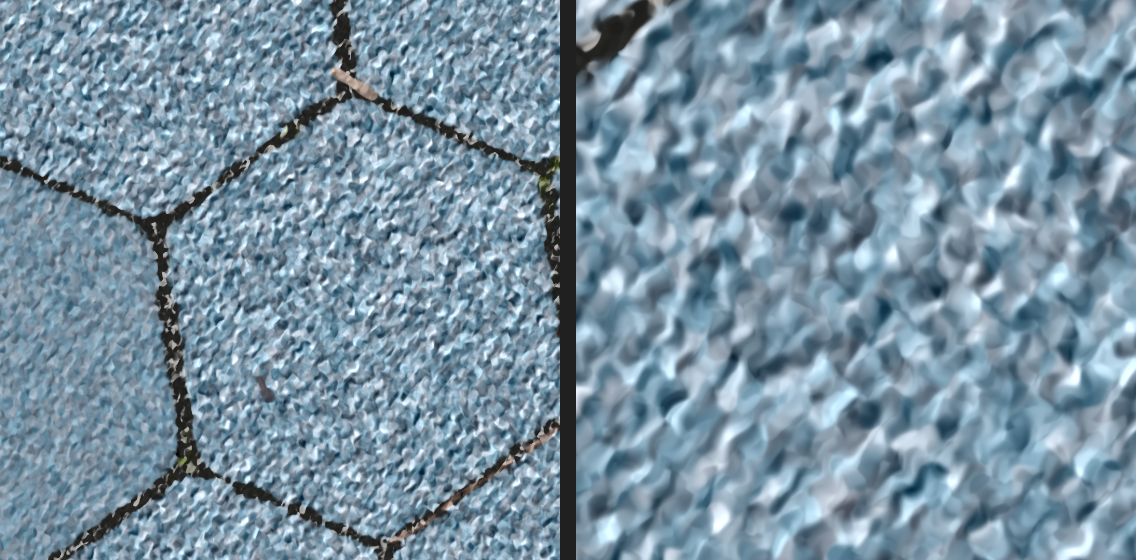
Left: the whole. Right: its middle third, enlarged.
Give the GLSL for this texture, as a three.js fragment shader.

```glsl
// Blue-grey hexagonal stone paving with grainy faces and dark, gritty, mossy joints.
varying vec2 vUv;

// Tile lattice: one tile centre and the steps to its neighbours
const vec2 TILE_CENTRE = vec2(0.656, 0.431);
const vec2 STEP_RIGHT = vec2(0.694, 0.099);
const vec2 STEP_UP = vec2(-0.408, 0.572);
const vec2 SMOOTH_TILE = vec2(-1.0, 0.0);

// Joint half widths for the three edge directions
const vec3 JOINT_HALF = vec3(0.0145, 0.0105, 0.0085);
const float CORNER_SHARPNESS = 115.0;
const float JOINT_WOBBLE = 0.004;
const float JOINT_CRUMBLE = 0.004;

// Grain size in cells per canvas, across and along its lean
const vec2 FINE_GRAIN = vec2(112.0, 76.0);
const vec2 MICRO_GRAIN = vec2(185.0, 150.0);
const vec2 COARSE_GRAIN = vec2(56.0, 42.0);
const float GRAIN_LEAN = 0.42;
const float GRAIN_SOFTNESS = 4.8;
const float GRAIN_CONTRAST = 0.31;

const vec3 STONE = vec3(0.486, 0.586, 0.654);
const vec3 HUE_SHIFT = vec3(0.06, 0.005, -0.012);
const vec3 RIM_LIGHT = vec3(0.68, 0.75, 0.78);
const vec3 SOIL = vec3(0.14, 0.14, 0.135);
const vec3 GRIT = vec3(0.60, 0.59, 0.58);
const vec3 MOSS = vec3(0.24, 0.29, 0.10);
const vec3 TWIG = vec3(0.62, 0.55, 0.51);
const vec3 STRAW = vec3(0.49, 0.40, 0.36);
const vec3 DENT = vec3(0.25, 0.20, 0.22);

vec3 hash3(vec2 p) {
  vec3 k = vec3(dot(p, vec2(127.1, 311.7)), dot(p, vec2(269.5, 183.3)), dot(p, vec2(419.2, 371.9)));
  return fract(sin(k) * 43758.55);
}

// Soft cellular noise: x is the grain tone, y its hue, both about -1 to 1
vec2 speckle(vec2 p) {
  vec2 cell = floor(p);
  vec3 sum = vec3(0.0);
  for (int y = -1; y <= 1; y++) {
    for (int x = -1; x <= 1; x++) {
      vec2 c = cell + vec2(float(x), float(y));
      vec3 h = hash3(c);
      vec2 r = c + h.xy - p;
      float w = exp(-GRAIN_SOFTNESS * dot(r, r));
      sum += w * vec3(h.z * 2.0 - 1.0, fract(h.z * 57.0) * 2.0 - 1.0, 1.0);
    }
  }
  return sum.xy / max(sum.z, 0.0001);
}

float cross2(vec2 a, vec2 b) { return a.x * b.y - a.y * b.x; }

float segment(vec2 p, vec2 a, vec2 b) {
  vec2 ab = b - a;
  return length(p - a - ab * clamp(dot(p - a, ab) / dot(ab, ab), 0.0, 1.0));
}

float spot(vec2 p, vec2 c, float r) { return exp(-dot(p - c, p - c) / (r * r)); }

// Index of the nearest tile centre
vec2 nearestTile(vec2 p) {
  vec2 q = vec2(cross2(p, STEP_UP), cross2(STEP_RIGHT, p)) / cross2(STEP_RIGHT, STEP_UP);
  vec2 best = vec2(0.0);
  float bestDist = 1e5;
  for (int i = 0; i < 4; i++) {
    vec2 id = floor(q) + vec2(mod(float(i), 2.0), floor(float(i) * 0.5));
    float d = length(p - id.x * STEP_RIGHT - id.y * STEP_UP);
    if (d < bestDist) { bestDist = d; best = id; }
  }
  return best;
}

// Signed distance from the tile side along a neighbour step
float sideDist(vec2 p, vec2 n) { return 0.5 * length(n) - abs(dot(p, n)) / length(n); }

void main() {
  // Leaning, warped grain: a relief-like pair of layers broken up by a finer one
  vec2 warped = vUv + 0.006 * sin(vUv.yx * vec2(23.0, 19.0) + vec2(0.4, 1.7));
  warped += 0.0016 * sin(vUv.yx * vec2(210.0, 240.0) + 2.0 * sin(vUv * 130.0));
  float cs = cos(GRAIN_LEAN), sn = sin(GRAIN_LEAN);
  vec2 g = vec2(cs * warped.x - sn * warped.y, sn * warped.x + cs * warped.y);
  vec2 fine = speckle(g * FINE_GRAIN);
  vec2 coarse = speckle(g * COARSE_GRAIN + 31.0);
  float relief = speckle(g * FINE_GRAIN + vec2(0.7, -0.4)).x;
  float micro = speckle(g * MICRO_GRAIN + 77.0).x;
  float tone = 0.95 * fine.x + 0.2 * coarse.x - 0.4 * relief + 0.38 * micro;

  // Tile sides, merged smoothly so that the joints widen at corners
  vec2 p = vUv - TILE_CENTRE;
  vec2 id = nearestTile(p);
  vec2 local = p - id.x * STEP_RIGHT - id.y * STEP_UP;
  vec3 sides = vec3(sideDist(local, STEP_RIGHT), sideDist(local, STEP_UP),
                    sideDist(local, STEP_RIGHT + STEP_UP)) - JOINT_HALF;
  float edge = -log(dot(exp(-CORNER_SHARPNESS * sides), vec3(1.0))) / CORNER_SHARPNESS;
  float wear = coarse.x + 0.5 * sin(vUv.x * 41.0 + 3.0 * sin(vUv.y * 27.0));
  float rough = edge + JOINT_WOBBLE * wear + JOINT_CRUMBLE * tone;

  // Stone face
  float smoothTile = 1.0 - step(0.5, length(id - SMOOTH_TILE));
  float contrast = GRAIN_CONTRAST * (1.0 - 0.45 * smoothTile);
  vec3 color = STONE + tone * contrast + HUE_SHIFT * (fine.y + 0.3 * coarse.y);
  color += 0.07 * smoothstep(0.4, 0.85, fine.x) * (1.0 - smoothTile) - 0.02 * smoothTile;
  color *= 1.0 - 0.15 * exp(-max(rough, 0.0) * 150.0);
  float dent = segment(vUv, vec2(0.463, 0.322), vec2(0.484, 0.286)) + 0.004 * fine.x;
  color = mix(color, DENT, 0.7 * (1.0 - smoothstep(0.003, 0.01, dent)));

  // Pale rim on the left side of each tile
  float rim = exp(-pow((sides.x - 0.001) / 0.003, 2.0)) * step(dot(local, STEP_RIGHT), 0.0);
  color = mix(color, RIM_LIGHT, 0.6 * rim * smoothstep(-0.002, 0.004, edge));

  // Soil, grit and moss in the joints
  vec3 joint = mix(SOIL, GRIT, smoothstep(0.0, 0.85, fine.x - 0.3 * relief + 0.6 * micro));
  joint *= 1.0 + 0.25 * micro;
  float moss = spot(vUv, vec2(0.32, 0.19), 0.035) + spot(vUv, vec2(0.99, 0.685), 0.04)
             + spot(vUv, vec2(0.515, 0.757), 0.022);
  joint = mix(joint, MOSS * (1.0 + tone), 0.8 * min(moss, 1.0) * smoothstep(-0.3, 0.5, fine.y));
  color = mix(joint, color, smoothstep(-0.004, 0.003, rough));

  // Dry straw and a twig lying in the joints
  float straw = segment(vUv + 0.003 * sin(vUv.yx * 60.0), vec2(0.705, 0.03), vec2(1.0, 0.238));
  float strawMask = (1.0 - smoothstep(0.002, 0.007, straw)) * smoothstep(-0.6, 0.3, wear);
  color = mix(color, STRAW * (1.0 + 0.8 * tone), 0.8 * strawMask);
  float twig = segment(vUv, vec2(0.6, 0.872), vec2(0.665, 0.83)) + 0.002 * coarse.x;
  color = mix(color, TWIG * (1.0 + 0.4 * tone), 1.0 - smoothstep(0.007, 0.011, twig));

  gl_FragColor = vec4(clamp(color, 0.0, 1.0), 1.0);
}
```
